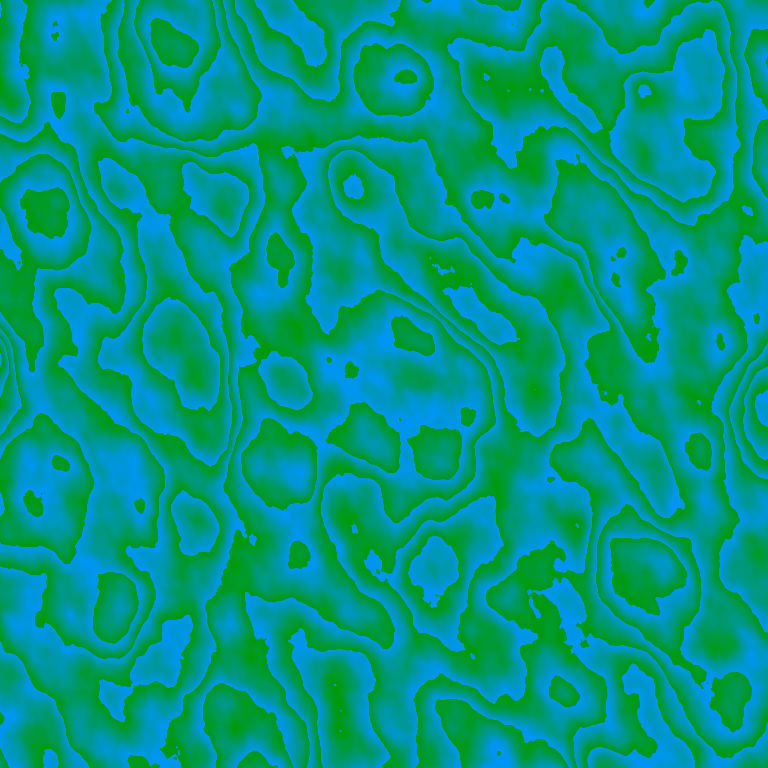
Give the GLSL for this texture, as a Shadertoy shader.

```glsl
// Contour bands of a rough height field, in green rising to blue.
// The field layers many sine waves from coarse to fine, in spread directions;
// the fraction of the height gives a ramp that snaps back at each contour.

const vec3  GREEN = vec3(0.0, 0.605, 0.02);   // colour at the foot of a band
const vec3  BLUE  = vec3(0.0, 0.585, 1.0);    // colour at the top of a band

const int   WAVES            = 60;
const float WAVES_PER_OCTAVE = 9.0;
const float BASE_FREQUENCY   = 2.7;    // cycles per canvas of the coarsest wave
const float BASE_HEIGHT      = 0.62;   // its amplitude, in bands
const float ROUGHNESS        = 1.3;    // falloff exponent; lower is rougher
const float BEND             = 0.9;    // how far the height shifts later waves
const float STRETCH          = 0.75;   // below one lengthens shapes upright
const float LEAN             = 0.2;    // tilts shapes down to the right
const float EDGE_SOFTNESS    = 0.5;    // width of a contour edge, in pixels

const float TAU          = 6.2831853;
const float GOLDEN_ANGLE = 2.39996;

float hash(float n) {
    return fract(sin(n * 12.9898 + 4.137) * 43758.547);
}

// Sum of sines; the height so far bends each finer wave to break up regularity.
float terrain(vec2 p) {
    float height = 0.0;
    for (int i = 0; i < WAVES; i++) {
        float n = float(i);
        float scale = exp2(n / WAVES_PER_OCTAVE);
        float angle = n * GOLDEN_ANGLE + 0.6 * hash(n + 71.0);
        vec2 direction = vec2(cos(angle), sin(angle));
        float phase = TAU * (BASE_FREQUENCY * scale * dot(p, direction) + hash(n));
        height += BASE_HEIGHT * pow(scale, -ROUGHNESS) * sin(phase + BEND * height);
    }
    return height;
}

// Sawtooth ramp whose drop is softened over a fraction of a pixel.
float bandRamp(float height) {
    float width = clamp(EDGE_SOFTNESS * fwidth(height), 0.0001, 0.5);
    float ramp = fract(height);
    return ramp * (1.0 - smoothstep(1.0 - width, 1.0, ramp));
}

void mainImage(out vec4 fragColor, in vec2 fragCoord) {
    vec2 uv = fragCoord / iResolution.y;
    vec2 p = vec2(uv.x + LEAN * uv.y, uv.y * STRETCH);
    fragColor = vec4(mix(GREEN, BLUE, bandRamp(terrain(p))), 1.0);
}
```
